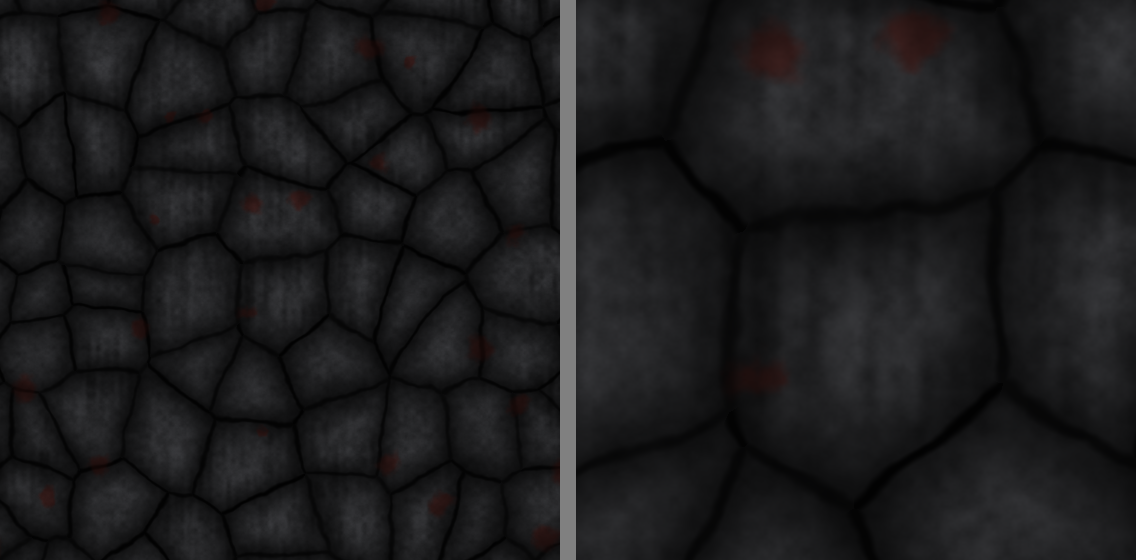
Left, the full canvas; right, a detail of the centre.
Reproduce this texture procedurally as a three.js fragment shader.

```glsl
// Dark cracked stone hide: Voronoi plates that brighten toward their centres,
// split by thin wavering black cracks, with soft grain, vertical scratches
// and a few ragged, faint red stains.

varying vec2 vUv;

const float PLATES = 7.3;
const float STAIN_GRID = 6.0;
const vec3 STONE_TINT = vec3(0.98, 0.99, 1.04);
const vec3 STAIN_COLOR = vec3(0.170, 0.058, 0.048);

float hash(vec2 p) {
  return fract(sin(dot(p, vec2(127.1, 311.7))) * 43758.5453);
}

vec2 hash2(vec2 p) {
  return vec2(hash(p), hash(p + vec2(37.2, 17.9)));
}

float noise(vec2 p) {
  vec2 cell = floor(p);
  vec2 f = fract(p);
  f = f * f * (3.0 - 2.0 * f);
  float low = mix(hash(cell), hash(cell + vec2(1.0, 0.0)), f.x);
  float high = mix(hash(cell + vec2(0.0, 1.0)), hash(cell + vec2(1.0)), f.x);
  return mix(low, high, f.y);
}

float fbm(vec2 p) {
  float sum = 0.0;
  float gain = 0.533;
  for (int i = 0; i < 4; i++) {
    sum += gain * noise(p);
    p = p * 2.03 + vec2(11.3, 5.7);
    gain *= 0.5;
  }
  return sum;
}

vec2 platePoint(vec2 cell) {
  return 0.05 + 0.9 * hash2(cell);
}

// x: rounded distance to the rim, y: exact distance, z: strength of the crack
vec3 plates(vec2 p) {
  vec2 base = floor(p);
  vec2 f = fract(p);
  vec2 nearCell = vec2(0.0);
  vec2 nearest = vec2(0.0);
  float best = 9.0;
  for (int y = -1; y <= 1; y++) {
    for (int x = -1; x <= 1; x++) {
      vec2 cell = vec2(float(x), float(y));
      vec2 r = cell + platePoint(base + cell) - f;
      if (dot(r, r) < best) {
        best = dot(r, r);
        nearest = r;
        nearCell = cell;
      }
    }
  }
  float rim = 9.0;
  float crowd = 0.0;
  float strength = 1.0;
  for (int y = -2; y <= 2; y++) {
    for (int x = -2; x <= 2; x++) {
      vec2 cell = nearCell + vec2(float(x), float(y));
      vec2 r = cell + platePoint(base + cell) - f;
      vec2 gap = r - nearest;
      if (dot(gap, gap) > 0.0001) {
        float d = dot(0.5 * (nearest + r), normalize(gap));
        crowd += exp(-18.0 * d);
        if (d < rim) {
          rim = d;
          strength = hash(2.0 * base + nearCell + cell);
        }
      }
    }
  }
  return vec3(max(-log(crowd) / 18.0, 0.0), rim, strength);
}

// Coverage of ragged blots scattered over a jittered grid
float stains(vec2 uv) {
  vec2 p = uv * STAIN_GRID;
  float ragged = 0.17 * (fbm(uv * 45.0) - 0.5);
  float cover = 0.0;
  for (int y = -1; y <= 1; y++) {
    for (int x = -1; x <= 1; x++) {
      vec2 cell = floor(p) + vec2(float(x), float(y));
      float size = mix(0.06, 0.15, hash(cell + 8.4));
      float present = step(0.4, hash(cell + 51.6));
      float d = length(p - cell - hash2(cell + 23.1)) + ragged;
      cover = max(cover, present * (1.0 - smoothstep(size * 0.45, size * 1.25, d)));
    }
  }
  return cover;
}

void main() {
  vec2 waver = vec2(fbm(vUv * 22.0), fbm(vUv * 22.0 + 40.0)) - 0.5;
  vec2 bend = vec2(noise(vUv * 5.0), noise(vUv * 5.0 + 70.0)) - 0.5;
  vec3 plate = plates((vUv + 0.016 * waver + 0.05 * bend) * PLATES + 3.0);

  // Domed plates with broad mottling
  float dome = 0.055 + 0.33 * min(plate.x, 0.34);
  dome *= 0.78 + 0.44 * fbm(vUv * 16.0 + 9.0);

  // Soft grain and patches of vertical scratches
  float grain = fbm(vUv * 95.0) - 0.5;
  float scratch = noise(vUv * vec2(120.0, 16.0)) - 0.5;
  float scratched = smoothstep(0.35, 0.7, noise(vUv * 6.0 + 30.0));
  float stone = dome * (1.0 + 0.50 * grain + 0.36 * scratch * scratched);

  // Thin cracks of uneven width and depth
  float width = mix(0.018, 0.036, noise(vUv * 30.0 + 15.0));
  float crack = 1.0 - smoothstep(0.2 * width, 1.6 * width, plate.y);
  stone *= 1.0 - crack * mix(0.35, 0.85, plate.z);

  vec3 color = stone * STONE_TINT;
  color = mix(color, STAIN_COLOR * (0.5 + 5.0 * stone), 0.65 * stains(vUv));
  gl_FragColor = vec4(color, 1.0);
}
```
